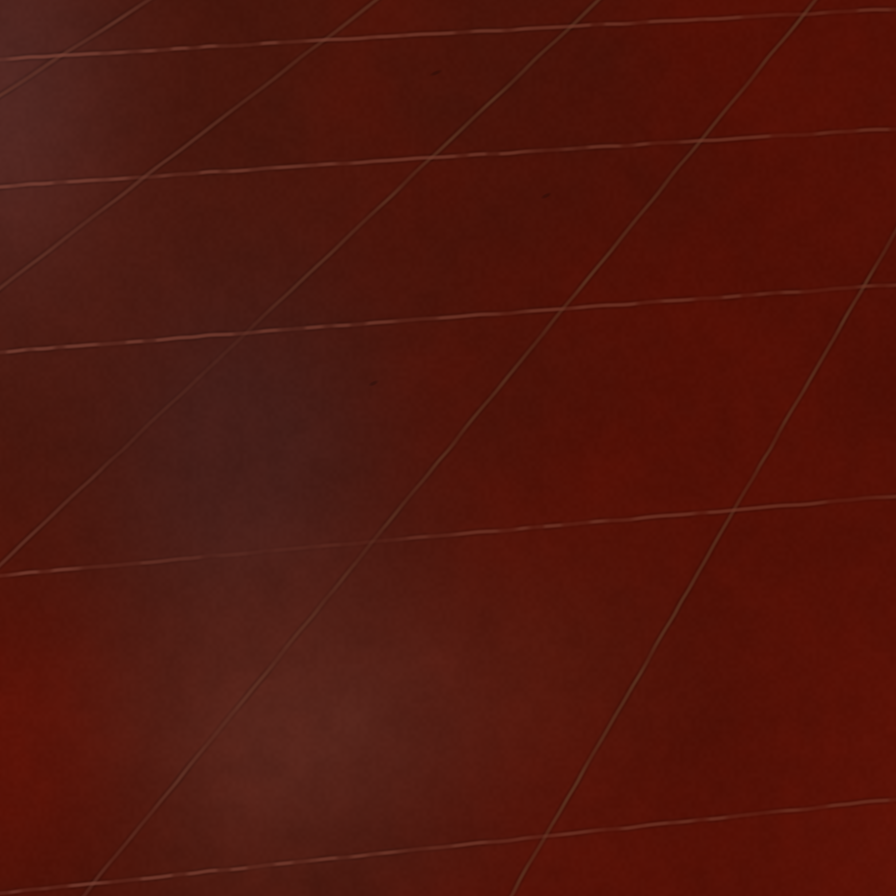
This texture is drawn by a WebGL 2 fragment shader. Its source:

```glsl
#version 300 es
precision highp float;
// Dark red floor tiles seen at a slant, with thin worn grout lines.
// A projective map turns the canvas into tile space, where fract repeats
// the joints; soft gaussian haze, noise and specks age the glaze.

uniform vec2 u_resolution;
out vec4 fragColor;

float hash(vec2 p) {
    vec3 q = fract(p.xyx * vec3(0.1031, 0.1030, 0.0973));
    q += dot(q, q.yzx + 33.33);
    return fract((q.x + q.y) * q.z);
}

float noise(vec2 p) {
    vec2 i = floor(p), f = fract(p);
    f = f * f * (3.0 - 2.0 * f);
    return mix(mix(hash(i), hash(i + vec2(1, 0)), f.x),
               mix(hash(i + vec2(0, 1)), hash(i + vec2(1, 1)), f.x), f.y);
}

float fbm(vec2 p) {
    float sum = 0.0, amp = 0.5;
    for (int i = 0; i < 4; i++) {
        sum += amp * noise(p);
        p = p * 2.03 + 17.1;
        amp *= 0.5;
    }
    return sum;
}

// Soft elliptical patch
float patchAt(vec2 p, vec2 center, vec2 radius) {
    vec2 d = (p - center) / radius;
    return exp(-dot(d, d));
}

// Canvas position to tile coordinates, with a slight bend at the left
vec2 toTiles(vec2 p) {
    mat3 tilesToCanvas = mat3(0.523, 0.055, 0.030,
                              0.413, 0.478, 0.239,
                              0.104, 0.014, 1.000);
    vec3 q = inverse(tilesToCanvas) * vec3(p, 1.0);
    vec2 g = q.xy / q.z;
    float left = min(g.x, 0.0);
    return g + vec2(0.009 * left * left, 0.042 * (1.0 - p.x) * (1.0 - p.x) * p.y);
}

// Distance to the nearest joint, in canvas units
float jointDistance(float g, float slope) {
    return abs(fract(g + 0.5) - 0.5) / slope;
}

float stroke(float d, float halfWidth, float px) {
    float soft = max(px, 0.0016);
    return 1.0 - smoothstep(halfWidth - soft, halfWidth + soft, d);
}

void main() {
    vec2 p = gl_FragCoord.xy / u_resolution;
    float px = 1.0 / min(u_resolution.x, u_resolution.y);
    vec2 g = toTiles(p);
    vec2 gx = (toTiles(p + vec2(0.001, 0)) - g) / 0.001;
    vec2 gy = (toTiles(p + vec2(0, 0.001)) - g) / 0.001;
    vec2 slope = vec2(length(vec2(gx.x, gy.x)), length(vec2(gx.y, gy.y)));

    // Glaze: brown at the upper left, deep red to the right and lower left
    float wobble = fbm(p * 5.0) - 0.47;
    float redness = smoothstep(0.2, 0.75, p.x - 0.25 * (p.y - 0.5) + 0.5 * wobble);
    redness = max(redness, patchAt(p, vec2(0.0, 0.17), vec2(0.17, 0.2)));
    vec3 color = mix(vec3(0.282, 0.084, 0.045), vec3(0.325, 0.062, 0.022), redness);
    float warm = smoothstep(0.65, 0.0, p.y) * smoothstep(0.3, 1.0, p.x);
    warm = max(warm, 0.8 * patchAt(p, vec2(0.0, 0.15), vec2(0.14, 0.16)));
    color = mix(color, vec3(0.365, 0.070, 0.026), 0.8 * warm);

    // Cloudy reflections
    float haze = patchAt(p, vec2(0.27, 0.49), vec2(0.15, 0.20));
    float glow = patchAt(p, vec2(0.35, 0.18), vec2(0.19, 0.19));
    float bloom = patchAt(p, vec2(0.62, 0.26), vec2(0.16, 0.13));
    float corner = patchAt(p, vec2(0.0, 0.90), vec2(0.14, 0.26));
    color = mix(color, vec3(0.310, 0.095, 0.050), 0.6 * bloom);
    color = mix(color, vec3(0.270, 0.115, 0.095), clamp(haze * (1.15 + wobble), 0.0, 1.0));
    color = mix(color, vec3(0.348, 0.148, 0.110), clamp(glow * (1.05 + wobble), 0.0, 1.0));
    color = mix(color, vec3(0.330, 0.160, 0.140), 0.95 * corner);

    // Broad stains, mottling and fine grain
    color *= 1.0 + 0.16 * wobble;
    color *= 0.985 + 0.03 * hash(floor(g) + 31.0);
    color *= 1.0 + 0.10 * (fbm(p * 42.0) - 0.47);
    color += 0.012 * (noise(p * 230.0) - 0.5);

    // Small faint specks in some tiles
    vec2 tile = floor(g);
    vec2 spot = 0.2 + 0.6 * vec2(hash(tile + 5.0), hash(tile + 11.0));
    float speck = length((fract(g) - spot) / slope);
    color *= 1.0 - 0.22 * stroke(speck, 0.0025, px) * step(0.6, hash(tile + 3.0));

    // Joints, slightly wavering
    vec2 waver = 0.0016 * (vec2(noise(p.yy * 32.0), noise(p.xx * 30.0 + 9.0)) - 0.5);
    float columnD = jointDistance(g.x + waver.x * slope.x, slope.x);
    float rowD = jointDistance(g.y + waver.y * slope.y, slope.y);

    // Grout wears into dashes and fades under the haze
    float columnWear = 0.5 + 0.5 * noise(vec2(p.y * 45.0, floor(g.x + 0.5) * 7.0));
    columnWear *= 1.0 - 0.7 * haze;
    float dash = noise(vec2(p.x * 60.0, floor(g.y + 0.5) * 5.0));
    float rowWear = mix(0.4, 1.0, smoothstep(0.15, 0.7, dash));
    rowWear *= 1.0 - 0.8 * patchAt(p, vec2(0.30, 0.41), vec2(0.16, 0.10));
    vec3 columnGrout = mix(vec3(0.41, 0.22, 0.17), vec3(0.38, 0.23, 0.15),
                           smoothstep(0.1, 0.6, p.x));
    vec3 rowGrout = mix(vec3(0.50, 0.27, 0.22), vec3(0.43, 0.20, 0.14), p.x);

    // Dark edges first, then the pale cores
    color *= 1.0 - 0.14 * stroke(columnD, 0.0045, px) * columnWear;
    color *= 1.0 - 0.12 * stroke(rowD, 0.0045, px) * rowWear;
    color = mix(color, columnGrout, 0.74 * columnWear * stroke(columnD, 0.0018, px));
    color = mix(color, rowGrout, 0.72 * rowWear * stroke(rowD, 0.0019, px));

    fragColor = vec4(color, 1.0);
}
```
